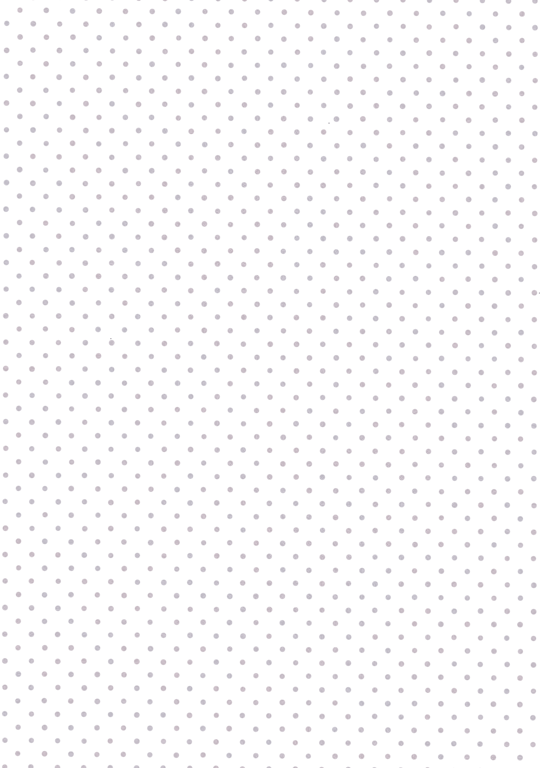
Write a Shadertoy shader that draws this pattern.

```glsl
// Small mauve polka dots on white paper, set in a staggered grid.
// Two interleaved lattices share a slightly skewed basis; hashes vary each
// dot's place, size and tint, mottle its ink, and scatter a few faint specks.

const vec2 PITCH = vec2(0.0344, 0.03457);   // lattice steps, in canvas heights
const vec2 FIRST_DOT = vec2(0.026, 0.0135); // measured from the upper left
const vec2 SKEW = vec2(-0.0028, 0.0076);    // x drift per y, y drift per x
const float DOT_RADIUS = 0.00345;
const vec3 PAPER = vec3(1.0);
const vec3 MAUVE = vec3(0.785, 0.735, 0.77);
const vec3 LILAC_GREY = vec3(0.76, 0.745, 0.785);
const vec3 SPECK_INK = vec3(0.55, 0.53, 0.57);

float hash(vec2 p) {
    vec3 q = fract(p.xyx * 0.1031);
    q += dot(q, q.yzx + 33.33);
    return fract((q.x + q.y) * q.z);
}

vec2 hash2(vec2 p) {
    return vec2(hash(p), hash(p + 57.3));
}

float valueNoise(vec2 p) {
    vec2 cell = floor(p);
    vec2 f = fract(p);
    f = f * f * (3.0 - 2.0 * f);
    float top = mix(hash(cell), hash(cell + vec2(1, 0)), f.x);
    float bottom = mix(hash(cell + vec2(0, 1)), hash(cell + vec2(1, 1)), f.x);
    return mix(top, bottom, f.y);
}

float disc(vec2 offset, float radius, float soft) {
    return 1.0 - smoothstep(radius - soft, radius + soft, length(offset));
}

// Blends the nearest dot of one lattice over the given colour.
vec3 dotLayer(vec3 base, vec2 p, vec2 origin, mat2 basis, float seed, float soft) {
    vec2 id = round(inverse(basis) * (p - origin));
    vec2 key = id + seed;
    vec2 jitter = (hash2(key) - 0.5) * 0.0007;
    vec2 offset = p - origin - basis * id - jitter;
    float radius = DOT_RADIUS * mix(0.95, 1.06, hash(key + 11.7));
    vec3 ink = mix(MAUVE, LILAC_GREY, hash(key + 23.1));
    ink += (valueNoise(p * 650.0 + 40.0) - 0.5) * 0.06;
    ink += 0.02 * disc(offset, radius * 0.35, radius * 0.35);
    return mix(base, ink, disc(offset, radius, soft));
}

// Rare printing flecks, at most one in each square cell.
float specks(vec2 p, float cellSize, float chance, float soft) {
    vec2 id = floor(p / cellSize);
    vec2 center = (id + mix(vec2(0.1), vec2(0.9), hash2(id + 91.0))) * cellSize;
    float present = step(hash(id + 131.0), chance);
    return present * disc(p - center, 0.0009, soft);
}

void mainImage(out vec4 fragColor, in vec2 fragCoord) {
    vec2 p = vec2(fragCoord.x, iResolution.y - fragCoord.y) / iResolution.y;
    float pixel = 1.0 / iResolution.y;
    float soft = max(0.0011, 0.7 * pixel);

    // Columns of the basis step one dot across and one dot down
    mat2 basis = mat2(PITCH.x * vec2(1.0, SKEW.y), PITCH.y * vec2(SKEW.x, 1.0));
    vec2 halfStep = basis * vec2(0.5);

    vec3 color = dotLayer(PAPER, p, FIRST_DOT, basis, 200.0, soft);
    color = dotLayer(color, p, FIRST_DOT + halfStep, basis, 400.0, soft);
    color = mix(color, SPECK_INK, 0.6 * specks(p, 0.09, 0.05, 0.6 * pixel));

    fragColor = vec4(color, 1.0);
}
```
